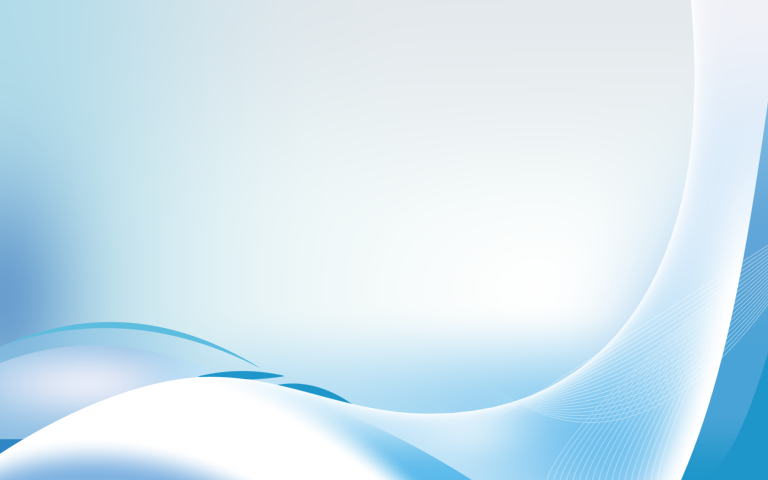
Reproduce this background procedurally as a Shadertoy shader.

```glsl
// Soft blue studio backdrop with layered waves and a tall sweeping ribbon.
// Cubic curves give signed distances for the ribbon; parabolas shape the hills,
// and two families of fine strokes weave a net. The canvas spans 16 x 10 units.

const vec3 WHITE = vec3(1.0);
const vec3 STEEL = vec3(0.41, 0.62, 0.81);
const vec3 TEAL = vec3(0.12, 0.59, 0.79);
const vec3 AZURE = vec3(0.43, 0.75, 0.93);
const vec3 PALE = vec3(0.75, 0.89, 0.97);
const vec3 LAVENDER = vec3(0.90, 0.92, 0.97);

float coverage(float d, float px) {
    return 1.0 - smoothstep(-px, px, d);
}

float glow(vec2 p, vec2 center, vec2 radius) {
    vec2 q = (p - center) / radius;
    return exp(-dot(q, q));
}

float arch(float x, vec2 peak, float bend) {
    return peak.y - bend * (x - peak.x) * (x - peak.x);
}

vec2 cubic(vec2 a, vec2 b, vec2 c, vec2 d, float t) {
    float s = 1.0 - t;
    return s * s * s * a + 3.0 * s * t * (s * b + t * c) + t * t * t * d;
}

// Signed distance to a cubic curve, positive on its left side
float curveDistance(vec2 p, vec2 a, vec2 b, vec2 c, vec2 d) {
    float best = 1e4;
    float side = 1.0;
    vec2 from = a;
    for (int i = 1; i <= 24; i++) {
        vec2 to = cubic(a, b, c, d, float(i) / 24.0);
        vec2 e = to - from, q = p - from;
        vec2 r = q - e * clamp(dot(q, e) / dot(e, e), 0.0, 1.0);
        float dist = dot(r, r);
        if (dist < best) {
            best = dist;
            side = e.x * q.y - e.y * q.x < 0.0 ? -1.0 : 1.0;
        }
        from = to;
    }
    return side * sqrt(best);
}

float nearer(float a, float b) {
    return abs(a) < abs(b) ? a : b;
}

float ribbonDistance(vec2 p) {
    vec2 crest = vec2(4.38, 2.15), dip = vec2(8.96, 1.38), bend = vec2(14.46, 7.92);
    float d = curveDistance(p, vec2(-0.42, 0.25), vec2(0.63, 1.04), vec2(2.7, 2.15), crest);
    d = nearer(d, curveDistance(p, crest, vec2(6.04, 2.15), vec2(7.2, 1.38), dip));
    d = nearer(d, curveDistance(p, dip, vec2(12.7, 1.38), vec2(14.38, 4.38), bend));
    return nearer(d, curveDistance(p, bend, vec2(14.5, 8.8), vec2(14.42, 9.6), vec2(14.36, 10.5)));
}

// Thin arched sliver that tapers at both ends of its span
float sliver(vec2 p, vec2 peak, float bend, vec2 span, float thickness, float px) {
    float s = clamp((p.x - span.x) / (span.y - span.x), 0.0, 1.0);
    float halfWidth = 2.0 * thickness * s * (1.0 - s);
    float middle = arch(p.x, peak, bend) - halfWidth;
    return coverage(abs(p.y - middle) - halfWidth, px) * smoothstep(0.0, 0.04, s * (1.0 - s));
}

vec3 backdrop(vec2 p, float ribbon) {
    vec3 c = mix(vec3(0.95, 0.975, 0.975), vec3(0.89, 0.91, 0.925), smoothstep(5.0, 10.5, p.y));
    c = mix(c, vec3(0.70, 0.86, 0.915), exp(-p.x * p.x / 17.0));
    c = mix(c, STEEL, glow(p, vec2(0.0, 3.8), vec2(1.5, 2.4)));
    float low = smoothstep(3.7, 1.4, p.y) * mix(0.55, 0.95, smoothstep(6.0, 13.0, p.x));
    c = mix(c, WHITE, 0.9 * glow(p, vec2(11.4, 4.0), vec2(3.2, 1.9)));
    c = mix(c, vec3(0.52, 0.79, 0.94), low * smoothstep(2.0, 6.0, p.x));
    float shade = exp(-max(ribbon, 0.0) / 0.8) * smoothstep(11.0, 13.5, p.x);
    return mix(c, vec3(0.72, 0.85, 0.95), 0.65 * shade * smoothstep(9.0, 3.5, p.y));
}

vec3 leftHills(vec3 c, vec2 p, float px) {
    float outer = arch(p.x, vec2(2.3, 3.29), 0.098);
    c = mix(c, vec3(0.54, 0.77, 0.90), 0.55 * coverage(p.y - outer, px) * smoothstep(5.5, 2.0, p.x));
    c = mix(c, vec3(0.36, 0.74, 0.87), sliver(p, vec2(2.3, 3.29), 0.098, vec2(0.1, 5.5), 0.13, px));
    vec3 hill = mix(vec3(0.54, 0.74, 0.89), LAVENDER, glow(p, vec2(1.8, 2.0), vec2(2.2, 0.75)));
    hill = mix(hill, PALE, smoothstep(2.5, 4.5, p.x));
    c = mix(c, hill, coverage(p.y - arch(p.x, vec2(1.98, 2.81), 0.095), px));
    c = mix(c, vec3(0.18, 0.53, 0.77), coverage(p.y - 0.85, px) * step(p.x, 2.0));
    c = mix(c, TEAL, sliver(p, vec2(5.05, 2.27), 0.13, vec2(4.1, 5.95), 0.18, px));
    return mix(c, TEAL, sliver(p, vec2(6.1, 2.01), 0.28, vec2(5.4, 7.5), 0.3, px));
}

vec3 ribbonColor(vec2 p, float depth, float rightDepth, float px) {
    vec3 c = mix(PALE, vec3(0.85, 0.92, 0.98), smoothstep(1.5, 6.0, p.y));
    c = mix(c, vec3(0.94, 0.945, 0.97), smoothstep(6.0, 10.0, p.y));
    c = mix(c, AZURE, 0.95 * glow(p, vec2(12.5, 0.8), vec2(2.0, 1.8)));
    c = mix(c, WHITE, 0.4 * glow(p, vec2(9.8, 1.0), vec2(1.0, 0.5)));
    // Diagonal blue fold and the white wave beside it
    float u = p.x - 5.8, v = p.x - 5.3;
    vec3 fold = mix(vec3(0.36, 0.73, 0.92), PALE, smoothstep(0.0, 1.6, p.y));
    c = mix(c, fold, coverage(p.y - (1.9 - 0.31 * u - 0.04 * u * u), px));
    c = mix(c, WHITE, smoothstep(0.5, -0.4, p.y - (1.95 - 0.45 * v - 0.07 * v * v)));
    float under = arch(p.x, vec2(1.9, 0.8), 0.07) - p.y;
    c = mix(c, vec3(0.45, 0.67, 0.87), 0.9 * smoothstep(-0.1, 0.75, under));
    // Bright borders
    c = mix(c, WHITE, 0.9 * exp(-depth / 0.2));
    return mix(c, WHITE, exp(-pow(rightDepth / 0.6, 2.0)) * smoothstep(8.0, 3.5, p.y));
}

vec3 rightSide(vec2 p, float px) {
    vec3 c = mix(TEAL, STEEL, smoothstep(2.5, 4.8, p.y));
    c = mix(c, vec3(0.80, 0.87, 0.95), smoothstep(4.8, 8.0, p.y));
    float band = p.x - 14.45 - 0.95 * sqrt(max(p.y, 0.0));
    return mix(c, vec3(0.36, 0.66, 0.86), 0.7 * coverage(band, px) * smoothstep(0.0, 1.5, p.y));
}

float net(vec2 p, float px) {
    float upper = 1.56 + 0.64 * (p.x - 10.8);
    float lower = arch(p.x, vec2(12.3, 1.2), -0.18);
    float across = 0.0, fan = 0.0;
    for (int i = 0; i < 18; i++) {
        float t = float(i) / 17.0;
        float slope = mix(0.36 * (p.x - 12.3), 0.64, t);
        float d = abs(p.y - mix(lower, upper, t)) / sqrt(1.0 + slope * slope);
        across = max(across, coverage(d - 0.008, px));
        float x = mix(mix(11.4, 13.7, t), 15.6, pow(clamp(p.y / 4.4, 0.0, 1.0), 1.3));
        fan = max(fan, coverage(abs(p.x - x) / 1.3 - 0.008, px));
    }
    return max(across * smoothstep(9.6, 12.5, p.x), 0.8 * fan * smoothstep(4.2, 3.0, p.y));
}

void mainImage(out vec4 fragColor, in vec2 fragCoord) {
    vec2 p = fragCoord / iResolution.xy * vec2(16.0, 10.0);
    float px = 8.0 / iResolution.y;
    float ribbon = ribbonDistance(p);
    float right = curveDistance(p, vec2(14.1, -0.2), vec2(15.1, 2.0), vec2(15.55, 4.6), vec2(16.1, 8.6));
    vec3 c = leftHills(backdrop(p, ribbon), p, px);
    c = mix(c, ribbonColor(p, max(-ribbon, 0.0), right, px), coverage(ribbon, px));
    c = mix(c, rightSide(p, px), coverage(right, px));
    c = mix(c, WHITE, 0.42 * net(p, px));
    fragColor = vec4(c, 1.0);
}
```
